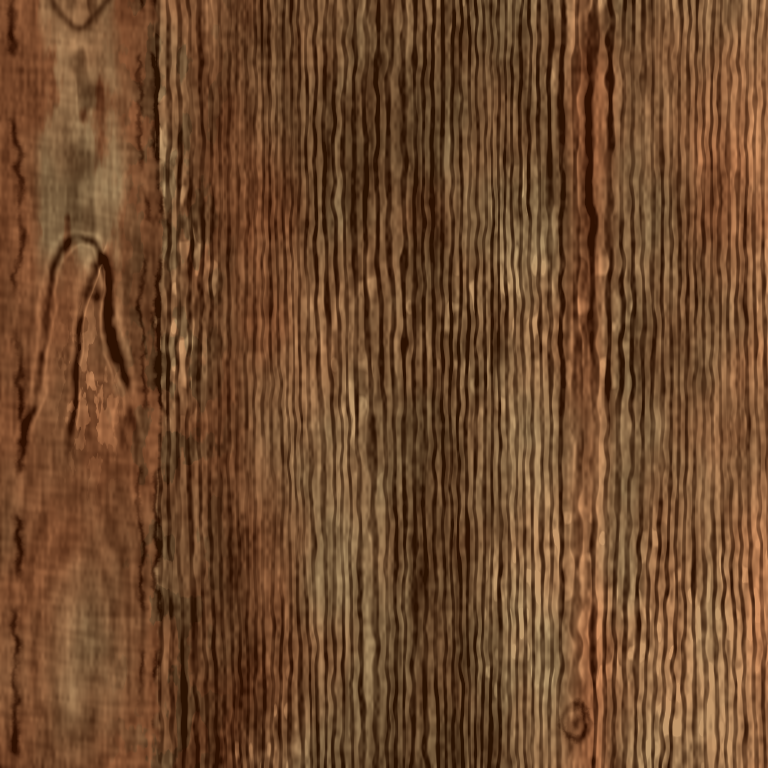
This texture is drawn by a Shadertoy shader. Its source:

```glsl
const vec3 DARK_WOOD = vec3(0.165, 0.07, 0.01);
const vec3 PALE_WOOD = vec3(0.71, 0.57, 0.425);
const vec3 RUST_TINT = vec3(1.09, 0.94, 0.84);
const vec3 OLIVE_TINT = vec3(0.97, 1.0, 0.95);
const float GRAIN_LINES = 84.0;
const float GRAIN_DEPTH = 0.46;
const float FIBRE_DEPTH = 0.56;
const float PANEL_EDGE = 0.205;
const vec2 OVAL_CENTRE = vec2(0.10, 0.14);
const vec2 KNOT = vec2(0.128, 0.613);
const vec2 SMALL_KNOT = vec2(0.75, 0.06);
const float STRIPE_X = 0.765;

float hash(vec2 p) {
    vec3 q = fract(p.xyx * vec3(0.1031, 0.1030, 0.0973));
    q += dot(q, q.yzx + 33.33);
    return fract((q.x + q.y) * q.z);
}

float noise(vec2 p) {
    vec2 i = floor(p), f = fract(p);
    f = f * f * (3.0 - 2.0 * f);
    return mix(mix(hash(i), hash(i + vec2(1, 0)), f.x),
               mix(hash(i + vec2(0, 1)), hash(i + vec2(1, 1)), f.x), f.y);
}

float fbm(vec2 p) {
    float sum = 0.0, weight = 0.53;
    for (int i = 0; i < 4; i++) {
        sum += weight * noise(p);
        p = p * 2.03 + 17.1;
        weight *= 0.5;
    }
    return sum;
}

float bump(float x, float centre, float width) {
    float d = (x - centre) / width;
    return exp(-d * d);
}

float blob(vec2 p, vec2 centre, vec2 size) {
    vec2 d = (p - centre) / size;
    return exp(-dot(d, d));
}

// Distance to an arch that is halfWidth wide at the given drop below its apex
float archDistance(vec2 p, vec2 apex, float halfWidth, float drop) {
    float bend = drop / (halfWidth * halfWidth);
    vec2 d = p - apex;
    return abs(d.y + bend * d.x * d.x) / length(vec2(2.0 * bend * d.x, 1.0));
}

// Weathered ridges and grooves; returns tone
float grainTone(vec2 p, float fibre) {
    vec2 k = p - SMALL_KNOT;
    float x = p.x - 0.35 * k.x * blob(p, SMALL_KNOT, vec2(0.025, 0.05));
    float phase = GRAIN_LINES * x - 1.6 * tanh((x - STRIPE_X) * 22.0);
    phase += 2.4 * noise(vec2(x * 7.0, p.y * 1.3)) + 0.7 * noise(vec2(x * 30.0, p.y * 2.5));
    phase += 0.4 * (noise(vec2(x * 90.0, p.y * 38.0)) - 0.5);

    // Grooves fade in and out along their length
    float ridge = smoothstep(0.04, 0.66, 0.5 + 0.5 * cos(6.2832 * phase));
    float broken = noise(vec2(phase * 0.8, p.y * 13.0));
    float line = noise(vec2(phase * 0.9, p.y * 4.0)) - 0.5;
    float wear = fbm(vec2(p.x * 9.0, p.y * 5.0) + 4.0);
    float calm = bump(p.x, 0.30, 0.085);
    float depth = GRAIN_DEPTH * (0.25 + 0.7 * wear + 0.75 * broken) * (1.0 - 0.5 * calm);

    float tone = 0.43 + depth * (ridge - 0.55) + 0.30 * line * (1.0 - 0.4 * calm);
    tone += 0.66 * (fbm(vec2(p.x * 7.0, p.y * 3.5)) - 0.5);
    tone += 0.13 * smoothstep(0.83, 0.93, p.x) + 0.14 * bump(p.x, 0.69, 0.035);
    tone -= 0.12 * blob(p, vec2(0.56, 0.88), vec2(0.12, 0.3)) + 0.06 * calm;
    float stripes = sin((p.x - STRIPE_X) * 200.0 + noise(vec2(2.0, p.y * 3.0)) - 1.9);
    tone += 0.20 * bump(p.x, STRIPE_X, 0.04) * stripes;
    tone += FIBRE_DEPTH * (fibre - 0.5);

    // Pale splinters and crumbs where the surface is worn
    float splinter = noise(vec2(phase * 1.4, p.y * 40.0));
    tone += 0.30 * smoothstep(0.62, 0.82, splinter) * ridge * smoothstep(0.42, 0.6, wear);
    float crumb = noise(p * vec2(150, 75)) - 0.5;
    tone += 0.30 * crumb * smoothstep(0.45, 0.65, wear);

    float knotRadius = length(k * vec2(1.0, 0.8) + 0.012 * (fbm(p * 70.0) - 0.5));
    return tone - 0.35 * bump(knotRadius, 0.017, 0.004) - 0.3 * bump(knotRadius, 0.0, 0.006);
}

// Smooth figured wood; returns tone and paleness
vec2 panelTone(vec2 p, float fibre) {
    vec2 q = p + 0.034 * (vec2(fbm(p * vec2(16, 9)), fbm(p * vec2(11, 8) + 9.0)) - 0.5);
    float radius = length((q - OVAL_CENTRE) * vec2(1.0, 0.31));
    float rings = sin(radius * 300.0 + 5.0 * fbm(p * vec2(25, 8)));
    float pale = smoothstep(0.062, 0.040, abs(q.x - 0.105)) * smoothstep(0.60, 0.70, q.y);
    pale *= smoothstep(0.25, 0.5, fbm(p * vec2(45, 14)));
    pale = max(pale, 0.75 * blob(q, OVAL_CENTRE, vec2(0.04, 0.14)));

    float tone = 0.46 + 0.23 * pale + 0.06 * rings * smoothstep(0.43, 0.33, p.y);
    tone += 0.42 * (fbm(p * vec2(34, 9)) - 0.5) + 0.30 * (fibre - 0.5);
    tone += 0.14 * (noise(vec2(p.x * 45.0 + p.y * 60.0, p.y * 130.0)) - 0.5);
    float smudge = smoothstep(0.45, 0.75, noise(p * vec2(75, 24)));
    tone -= 0.36 * bump(q.x, 0.108, 0.022) * smudge * smoothstep(0.64, 0.72, p.y);

    // Split arches with pale rims, the cup above them and the knot
    float legs = smoothstep(0.39, 0.46, p.y);
    float arch = archDistance(q, vec2(0.128, 0.665), 0.034, 0.25);
    float outer = archDistance(q, vec2(0.105, 0.69), 0.065, 0.24);
    float cup = archDistance(q, vec2(0.105, 0.955), 0.04, -0.06);
    float gap = smoothstep(0.2, 0.5, noise(p * vec2(40, 25)));
    tone -= legs * gap * (0.50 * bump(arch, 0.0, 0.005) + 0.42 * bump(outer, 0.0, 0.004));
    tone += legs * 0.18 * (bump(arch, 0.009, 0.003) + bump(outer, 0.008, 0.003));
    tone -= 0.40 * bump(cup, 0.0, 0.005) + 0.5 * blob(q, KNOT, vec2(0.009, 0.008));
    float flake = smoothstep(0.52, 0.60, fbm(p * vec2(75, 28)));
    tone += 0.34 * flake * blob(p, vec2(0.118, 0.49), vec2(0.035, 0.10));
    return vec2(tone, pale);
}

void mainImage(out vec4 fragColor, in vec2 fragCoord) {
    vec2 p = fragCoord / iResolution.xy;
    float fibre = 0.55 * noise(p * vec2(215, 20)) + 0.45 * noise(p * vec2(270, 110));

    // Splintered border between the figured panel and the straight grain
    float edgeX = p.x + 0.03 * (fbm(vec2(p.y * 7.0, 3.0)) - 0.5) + 0.016 * (fbm(p * vec2(40, 50)) - 0.5);
    float panel = smoothstep(PANEL_EDGE + 0.004, PANEL_EDGE - 0.004, edgeX);
    vec2 figured = panelTone(p, fibre);
    float tone = mix(grainTone(p, fibre), figured.x, panel);
    float crack = bump(edgeX, PANEL_EDGE, 0.0035) + bump(edgeX, 0.022, 0.005) + 0.7 * bump(edgeX, 0.185, 0.003);
    tone -= 0.40 * crack * smoothstep(0.3, 0.55, noise(vec2(p.x * 20.0, p.y * 22.0)));
    tone -= 0.14 * bump(p.x, 0.412, 0.002);

    // Rust and olive weathering
    float rust = 0.75 * bump(p.x, 0.29, 0.10) + 0.8 * bump(p.x, STRIPE_X, 0.03) + 0.5 * smoothstep(0.82, 0.95, p.x);
    rust = mix(rust + 0.2, 1.1 - 0.85 * figured.y, panel);
    rust = clamp(rust + 1.3 * (fbm(p * vec2(14, 7) + 21.0) - 0.5), 0.0, 1.2);
    float chip = smoothstep(0.54, 0.62, fbm(p * vec2(50, 24))) * bump(p.x, 0.225, 0.06);
    rust *= 1.0 - 0.8 * chip;
    vec3 wood = mix(DARK_WOOD, PALE_WOOD, clamp(tone - 0.12 * chip, 0.0, 1.08));
    fragColor = vec4(wood * mix(OLIVE_TINT, RUST_TINT, rust), 1.0);
}
```
